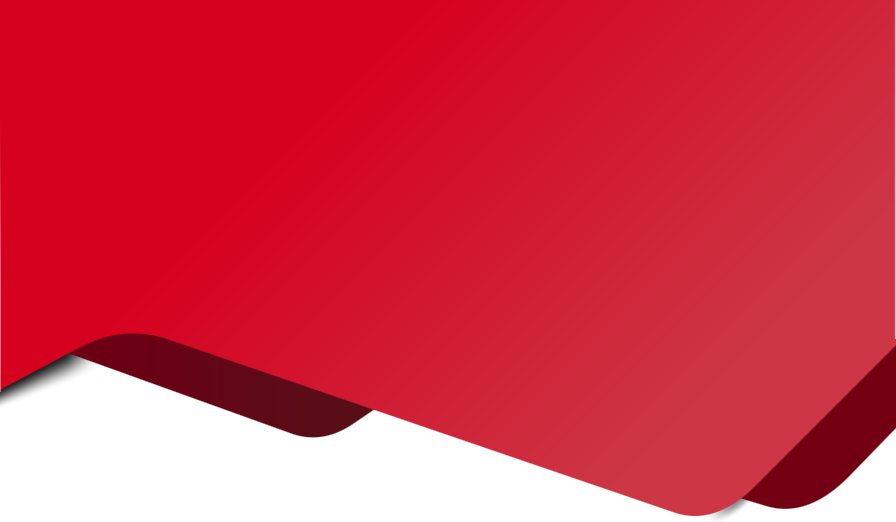
This background is drawn by a Shadertoy shader. Its source:

```glsl
// Polynomial smooth minimum and maximum round the corner between two lines
float smoothMin(float a, float b, float k) {
    float h = max(k - abs(a - b), 0.0) / k;
    return min(a, b) - 0.25 * k * h * h;
}

float smoothMax(float a, float b, float k) {
    return -smoothMin(-a, -b, k);
}

// Antialiased coverage of the side where d is positive
float cover(float d) {
    return clamp(d / fwidth(d) + 0.5, 0.0, 1.0);
}

void mainImage(out vec4 fragColor, in vec2 fragCoord) {
    vec2 p = fragCoord / iResolution.y;
    float right = iResolution.x / iResolution.y;

    // Lower edges: the front sheet and the two folds behind it
    float rise = 0.253 + 0.533 * p.x;
    float crest = smoothMin(rise, 0.460 - 0.342 * p.x, 0.075);
    float sheetEdge = smoothMax(crest, p.x - 1.378, 0.105);
    float leftFoldEdge = smoothMax(0.3705 - 0.36 * p.x, 0.68 * p.x - 0.272, 0.062);
    float rightFoldEdge = smoothMax(0.471 - 0.3 * p.x, 1.03 * p.x - 1.588, 0.107);

    vec3 color = vec3(1.0);

    // Soft shadows on the white ground
    float depth = (rise - p.y) / (0.037 + 0.16 * p.x);
    float shadow = (1.0 - smoothstep(-0.1, 1.0, depth)) * (1.0 - smoothstep(0.12, 0.21, p.x));
    float tipGlow = 1.0 - smoothstep(0.0, 0.025, sheetEdge - p.y);
    float tip = tipGlow * smoothstep(1.35, 1.41, p.x) * (1.0 - smoothstep(1.42, 1.47, p.x));
    color *= 1.0 - 0.9 * shadow;
    color *= 1.0 - 0.45 * tip;

    // Dark folds
    vec3 leftFold = mix(vec3(0.42, 0.0, 0.08), vec3(0.35, 0.05, 0.09), smoothstep(0.2, 0.65, p.x));
    color = mix(color, leftFold, cover(p.y - leftFoldEdge));
    color = mix(color, vec3(0.45, 0.0, 0.07), cover(p.y - rightFoldEdge));

    // Front sheet with a diagonal gradient
    float blend = clamp((p.x + 1.0 - p.y - 0.81) / 1.29, 0.0, 1.0);
    vec3 sheet = mix(vec3(0.84, 0.0, 0.12), vec3(0.80, 0.21, 0.27), blend);
    color = mix(color, sheet, cover(p.y - sheetEdge));

    // Thin pale slivers at both sides
    float sliver = cover(p.x - right + 0.0022) * step(0.35, p.y);
    sliver += cover(0.0012 - p.x) * step(0.25, p.y) * (1.0 - smoothstep(0.4, 0.8, p.y));
    color = mix(color, vec3(1.0), 0.7 * sliver);

    fragColor = vec4(color, 1.0);
}
```
